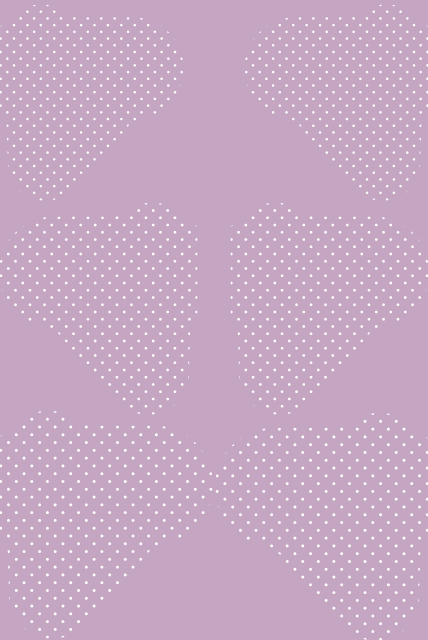
Write a Shadertoy shader that draws this pattern.

```glsl
// Six butterfly-wing patches of staggered white dots on plain mauve: three rows
// of mirrored pairs, each row larger than the last. A wing is a smooth union of
// capsules, and it clips a dot lattice that scales along with it.

const vec3 MAUVE = vec3(0.773, 0.652, 0.760);
const vec3 DOT_WHITE = vec3(0.995);
const float DOT_PERIOD = 0.068;   // in wing heights
const float DOT_RADIUS = 0.0062;
const vec2 DOT_PHASE = vec2(0.037, 0.008);
const int ROWS = 3;

float capsule(vec2 p, vec2 a, vec2 b, float radius) {
    vec2 ab = b - a;
    float t = clamp(dot(p - a, ab) / dot(ab, ab), 0.0, 1.0);
    return length(p - a - t * ab) - radius;
}

float smoothMin(float a, float b, float k) {
    float h = max(k - abs(a - b), 0.0) / k;
    return min(a, b) - 0.25 * k * h * h;
}

// Wing of height 1: straight edge at x = 0, tip toward +x, y pointing down.
float wingDistance(vec2 p) {
    float spine = capsule(p, vec2(0.21, 0.195), vec2(0.23, 0.81), 0.19);
    float arm = capsule(p, vec2(0.15, 0.33), vec2(0.67, 0.33), 0.26);
    float web = capsule(p, vec2(0.57, 0.41), vec2(0.25, 0.80), 0.195);
    float body = smoothMin(min(spine, web), arm, 0.04);
    return max(body, -p.x);
}

// Distance to the nearest dot of a square lattice with dots at cell centres too.
float dotDistance(vec2 p, float period, float radius) {
    vec2 cell = (p - DOT_PHASE) / period;
    vec2 corner = fract(cell + 0.5) - 0.5;
    vec2 centre = fract(cell) - 0.5;
    return period * min(length(corner), length(centre)) - radius;
}

float coverage(float dist, float pixel) {
    return clamp(0.5 - dist / pixel, 0.0, 1.0);
}

void mainImage(out vec4 fragColor, in vec2 fragCoord) {
    // Canvas width is 1, y runs down from the top edge.
    vec2 p = vec2(fragCoord.x, iResolution.y - fragCoord.y) / iResolution.x;
    float rightSide = step(0.5, p.x);
    float foldedX = min(p.x, 1.0 - p.x);

    float ink = 0.0;
    for (int i = 0; i < ROWS; i++) {
        float row = float(i);
        float size = 0.461 + 0.037 * row;
        float top = 0.008 + 0.4515 * row + 0.0115 * row * row;
        // The middle row turns its straight edges to the centre.
        float inward = i == 1 ? 0.461 - foldedX : foldedX;
        // The last right-hand wing hangs slightly lower.
        top += i == 2 ? 0.005 * rightSide : 0.0;

        vec2 local = vec2(inward, p.y - top) / size;
        float pixel = 1.0 / (iResolution.x * size);
        float dots = coverage(dotDistance(local, DOT_PERIOD, DOT_RADIUS), pixel);
        ink = max(ink, dots * coverage(wingDistance(local), pixel));
    }
    fragColor = vec4(mix(MAUVE, DOT_WHITE, ink), 1.0);
}
```
